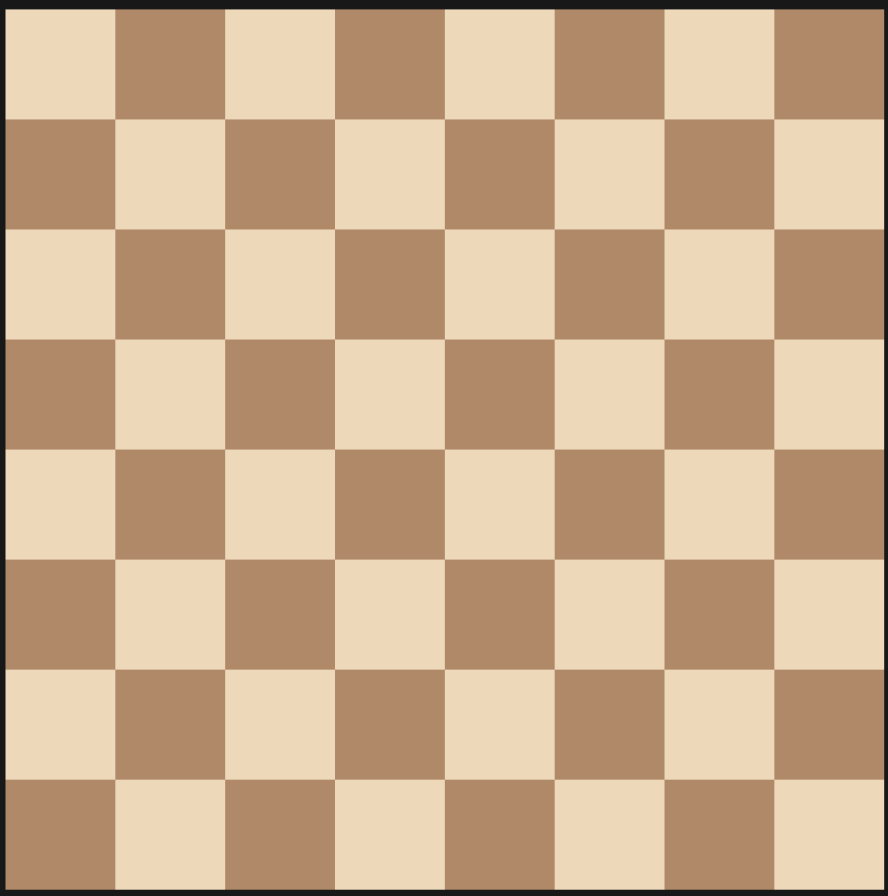
Write a WebGL 2 fragment shader that draws this pattern.

```glsl
#version 300 es
precision highp float;
// An eight by eight checkerboard of flat cream and brown squares in a thin
// near-black frame. Two square waves, one per axis, are multiplied to give
// the checks; a box distance cuts the board out of the frame.

uniform vec2 u_resolution;
out vec4 outColor;

const vec2 REPEATS = vec2(8.0);               // squares across and down
const vec2 BOARD_MIN = vec2(0.0062, 0.0070);  // lower left, canvas fractions
const vec2 BOARD_MAX = vec2(0.9957, 0.9895);  // upper right
const float EDGE_SOFTNESS = 1.0;              // edge blend, in screen samples

const vec3 CREAM = vec3(0.931, 0.848, 0.728);
const vec3 BROWN = vec3(0.692, 0.537, 0.408);
const vec3 FRAME = vec3(0.094, 0.094, 0.094);

// Smoothed square wave: +1 in even cells, -1 in odd cells.
vec2 squareWave(vec2 cell, vec2 blur) {
    vec2 signedDist = 0.5 - abs(mod(cell + 0.5, 2.0) - 1.0);
    return clamp(2.0 * signedDist / blur, -1.0, 1.0);
}

// Coverage of the board, from the distance to its nearest side on each axis.
float boardCoverage(vec2 cell, vec2 blur) {
    vec2 inside = min(cell, REPEATS - cell);
    vec2 cover = clamp(inside / blur + 0.5, 0.0, 1.0);
    return cover.x * cover.y;
}

void main() {
    vec2 uv = gl_FragCoord.xy / u_resolution;

    // Board coordinates: one unit per square, origin at its lower left.
    vec2 cellsPerCanvas = REPEATS / (BOARD_MAX - BOARD_MIN);
    vec2 cell = (uv - BOARD_MIN) * cellsPerCanvas;
    vec2 blur = EDGE_SOFTNESS * cellsPerCanvas / u_resolution;

    // Checks: hold the wave inside the board so the rim keeps its colour.
    vec2 wave = squareWave(clamp(cell, blur, REPEATS - blur), blur);
    float brownAmount = 0.5 + 0.5 * wave.x * wave.y;
    vec3 checks = mix(CREAM, BROWN, brownAmount);

    // Frame around the board.
    outColor = vec4(mix(FRAME, checks, boardCoverage(cell, blur)), 1.0);
}
```
